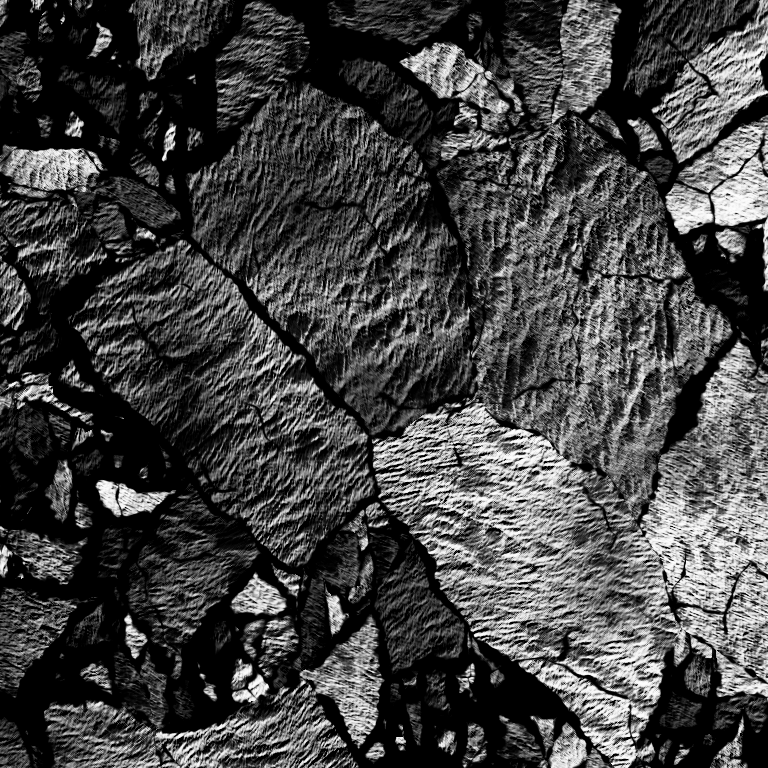
A WebGL 1 fragment shader for this texture:

```glsl
precision highp float;
uniform vec2 u_resolution;

const float COARSEST = 3.4;       // stones across the canvas in the top layer
const float REFINE = 1.8;         // how much finer each layer below is
const float PRESENCE = 0.46;      // chance that a cell holds a stone
const vec2 STRETCH = vec2(1.35, 0.75);
const vec2 GAP = vec2(0.004, 0.009);
const float GAP_ROUGHNESS = 0.014;
const float GAP_VARIATION = 0.022;
const vec2 GRAIN = vec2(14.0, 36.0);
const float GRAIN_TWIST = 0.35;   // turn between octaves
const vec2 LIGHT = vec2(-0.5, 0.866);
const float RELIEF_STEP = 0.003;
const float RELIEF = 8.5;
const float CRACK_SCALE = 8.0;
const float CRACK_WIDTH = 0.004;
const float DEPTH_FADE = 0.07;
const float DARKEST_STONE = 0.16;
const float PALEST_LARGE = 0.62;
const float EXPOSURE = 1.55;
const float BLACK_LEVEL = 0.015;

vec2 hash2(vec2 p) {
  vec3 q = fract(p.xyx * vec3(0.1031, 0.1030, 0.0973));
  q += dot(q, q.yzx + 33.33);
  return fract((q.xx + q.yz) * q.zy);
}

mat2 rotation(float a) {
  return mat2(cos(a), -sin(a), sin(a), cos(a));
}

float noise(vec2 p) {
  vec2 i = floor(p), f = fract(p);
  f = f * f * (3.0 - 2.0 * f);
  return mix(mix(hash2(i).x, hash2(i + vec2(1.0, 0.0)).x, f.x),
             mix(hash2(i + vec2(0.0, 1.0)).x, hash2(i + 1.0).x, f.x), f.y);
}

vec2 noise2(vec2 p) {
  return vec2(noise(p), noise(p + 71.7)) - 0.5;
}

// Creased height from 0 to 1, stretched along the grain
float grainHeight(vec2 p, float angle, vec2 offset) {
  float sum = 0.0, total = 0.0, amplitude = 1.0, frequency = 1.0;
  for (int i = 0; i < 5; i++) {
    float n = noise(rotation(angle) * p * GRAIN * frequency + offset);
    sum += amplitude * (1.0 - abs(2.0 * n - 1.0));
    total += amplitude;
    amplitude *= 0.7;
    frequency *= 2.0;
    angle += GRAIN_TWIST;
    offset += 19.3;
  }
  return sum / total;
}

bool holdsStone(vec2 cell) {
  return hash2(cell + 7.0).x < PRESENCE;
}

// Distance to the nearest cell border, with the cells on both sides of it
float cellBorder(vec2 p, out vec2 cell, out vec2 neighbour, out vec2 toCentre) {
  vec2 base = floor(p);
  float nearest = 100.0, border = 100.0;
  for (int i = 0; i < 9; i++) {
    vec2 c = base + vec2(mod(float(i), 3.0), floor(float(i) / 3.0)) - 1.0;
    vec2 r = c + 0.1 + 0.8 * hash2(c) - p;
    if (dot(r, r) < nearest) {
      nearest = dot(r, r);
      cell = c;
      toCentre = r;
    }
  }
  for (int i = 0; i < 9; i++) {
    vec2 c = base + vec2(mod(float(i), 3.0), floor(float(i) / 3.0)) - 1.0;
    vec2 r = c + 0.1 + 0.8 * hash2(c) - p;
    vec2 apart = r - toCentre;
    float d = dot(0.5 * (r + toCentre), apart) / max(length(apart), 0.001);
    if (dot(apart, apart) > 0.0001 && d < border) {
      border = d;
      neighbour = c;
    }
  }
  return border;
}

void main() {
  vec2 p = gl_FragCoord.xy / min(u_resolution.x, u_resolution.y);
  vec2 warped = p + 0.07 * noise2(p * 5.0) + 0.018 * noise2(p * 22.0);

  // Topmost stone: large layers first, rubble fills what they leave open
  float scale = COARSEST, seam = 1.0, depth = 0.0;
  vec2 cell, neighbour, toCentre;
  for (int i = 0; i < 4; i++) {
    depth = float(i);
    vec2 q = rotation(0.6 + 1.9 * depth) * warped * STRETCH * scale + 17.0 * (depth + 1.0);
    float border = cellBorder(q, cell, neighbour, toCentre) / scale;
    bool found = i == 3 || holdsStone(cell);
    if (found || holdsStone(neighbour)) seam = min(seam, border);
    if (found) break;
    scale *= REFINE;
  }
  vec2 traits = hash2(cell + 41.0);
  float tone = depth < 0.5 ? mix(DARKEST_STONE, PALEST_LARGE, traits.x)
                           : mix(DARKEST_STONE, 1.0, traits.x * traits.x);
  float angle = traits.y * 6.2832;
  vec2 offset = 40.0 * traits;

  // Dark gaps of uneven width with crumbled edges
  float crumble = 0.5 * noise(p * 60.0) + 0.5 * noise(p * 150.0) - 0.5;
  float widening = GAP_VARIATION * max(noise(p * 11.0) - 0.45, -0.2);
  float cover = smoothstep(GAP.x, GAP.y, seam - widening + GAP_ROUGHNESS * crumble);

  // Short jagged fractures
  vec2 crackCell, crackSide, crackOffset;
  vec2 jagged = (warped + 0.012 * noise2(p * 60.0)) * CRACK_SCALE + 5.0;
  float crack = cellBorder(jagged, crackCell, crackSide, crackOffset) / CRACK_SCALE;
  float crackMask = smoothstep(0.5, 0.58, noise(p * 9.0 + 31.0));
  cover *= mix(1.0, smoothstep(0.0, CRACK_WIDTH, crack + 0.006 * crumble), crackMask);

  // Creased surface lit from above, rougher on dark stones
  vec2 bent = p + 0.02 * noise2(p * 9.0 + 13.0);
  float height = grainHeight(bent, angle, offset);
  float slope = height - grainHeight(bent + LIGHT * RELIEF_STEP, angle, offset);
  float light = 0.85 + RELIEF * slope * mix(1.2, 0.5, tone);
  light += 0.45 * dot(toCentre, vec2(cos(angle), sin(angle)));
  light *= mix(0.45, 1.25, noise(p * 9.0 + offset));
  light *= mix(smoothstep(0.42, 0.68, height), 1.0, 0.7 * tone);

  // Exposure with soft highlights
  float value = max(EXPOSURE * (1.0 - DEPTH_FADE * depth) * tone * light * cover - BLACK_LEVEL, 0.0);
  value *= pow(1.0 + value * value * value * value, -0.25);
  gl_FragColor = vec4(vec3(value), 1.0);
}
```
